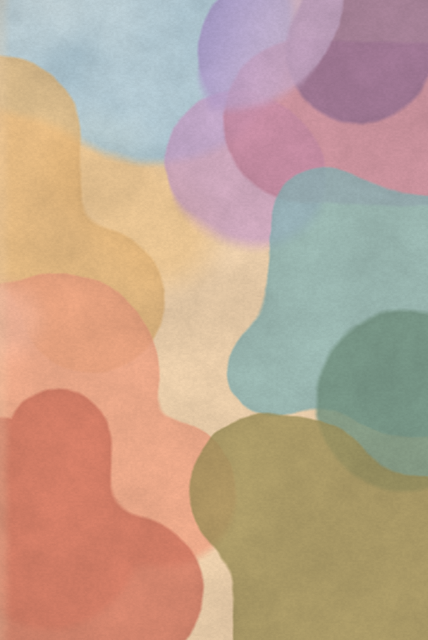
Write a Shadertoy shader that draws this background.

```glsl
// Overlapping watercolour blobs on warm paper. Each blob is a smooth union of
// capsules, laid down as a translucent wash with a wobbling edge; mottled
// pigment and fine paper grain are added with value noise.

const vec2 CANVAS = vec2(512.0, 768.0);   // design units, y runs downwards
const float WOBBLE = 5.0;                 // edge irregularity, design units
const float STAIN = 0.2;                  // how far lower washes show through
const float RIM = 0.035;                  // pigment gathered at the edges
const float MOTTLE = 0.13;
const float GRAIN = 0.075;

const vec3 PAPER    = vec3(0.895, 0.785, 0.650);
const vec3 HONEY    = vec3(0.895, 0.750, 0.550);
const vec3 SKY      = vec3(0.645, 0.745, 0.795);
const vec3 PALE_SKY = vec3(0.730, 0.790, 0.810);
const vec3 ORCHID   = vec3(0.785, 0.640, 0.725);
const vec3 ROSE     = vec3(0.770, 0.550, 0.600);
const vec3 MAUVE    = vec3(0.625, 0.485, 0.575);
const vec3 VIOLET   = vec3(0.680, 0.595, 0.730);
const vec3 LILAC    = vec3(0.790, 0.680, 0.750);
const vec3 TEAL     = vec3(0.585, 0.700, 0.680);
const vec3 SAGE     = vec3(0.490, 0.585, 0.505);
const vec3 AMBER    = vec3(0.870, 0.705, 0.490);
const vec3 CORAL    = vec3(0.905, 0.640, 0.520);
const vec3 BLUSH    = vec3(0.925, 0.725, 0.620);
const vec3 BRICK    = vec3(0.805, 0.490, 0.400);
const vec3 OLIVE    = vec3(0.650, 0.585, 0.385);

float hash(vec2 p) {
    vec3 q = fract(vec3(p.xyx) * 0.1031);
    q += dot(q, q.yzx + 33.33);
    return fract((q.x + q.y) * q.z);
}

float noise(vec2 p) {
    vec2 i = floor(p), f = fract(p);
    f = f * f * (3.0 - 2.0 * f);
    return mix(mix(hash(i), hash(i + vec2(1, 0)), f.x),
               mix(hash(i + vec2(0, 1)), hash(i + vec2(1, 1)), f.x), f.y);
}

float fbm(vec2 p) {
    float sum = 0.0, amp = 0.5;
    for (int i = 0; i < 5; i++) {
        sum += amp * noise(p);
        p = mat2(1.6, 1.2, -1.2, 1.6) * p + 17.0;
        amp *= 0.5;
    }
    return sum;
}

float disc(vec2 p, float x, float y, float r) {
    return length(p - vec2(x, y)) - r;
}

float capsule(vec2 p, vec2 a, vec2 b, float r) {
    vec2 ab = b - a;
    return length(p - a - ab * clamp(dot(p - a, ab) / dot(ab, ab), 0.0, 1.0)) - r;
}

float blend(float a, float b, float k) {
    float h = max(k - abs(a - b), 0.0) / k;
    return min(a, b) - 0.25 * h * h * k;
}

// Lay one wash over the colour below it
void wash(inout vec3 base, float d, vec3 pigment, float opacity, float soft) {
    float cover = 1.0 - smoothstep(-soft, soft, d);
    float rim = RIM * exp(-abs(d + soft) / 5.0) / (1.0 + 0.2 * soft);
    vec3 tint = pigment * mix(vec3(1.0), base / PAPER, STAIN) * (1.0 - rim);
    base = mix(base, tint, cover * opacity);
}

void mainImage(out vec4 fragColor, in vec2 fragCoord) {
    vec2 uv = fragCoord / iResolution.xy;
    vec2 point = vec2(uv.x, 1.0 - uv.y) * CANVAS;
    float cloud = fbm(point / 75.0);
    vec2 p = point + WOBBLE * (vec2(fbm(point / 24.0), fbm(point / 24.0 + 40.0)) - 0.48);
    vec3 col = PAPER;

    // Soft honey wash and sky
    wash(col, capsule(p, vec2(115, 200), vec2(195, 280), 60.0), HONEY, 0.85, 28.0);
    float sky = blend(disc(p, 185.0, 30.0, 165.0), disc(p, 50.0, -10.0, 150.0), 30.0);
    float haze = smoothstep(130.0, 0.0 + 131.0, 0.0) + exp(-length(p / vec2(130, 60)));
    wash(col, sky, mix(SKY, PALE_SKY, clamp(haze + cloud - 0.4, 0.0, 1.0)), 0.97, 9.0);

    // Orchid, rose and violet group, upper right
    float orchid = blend(disc(p, 285.0, 195.0, 87.0), disc(p, 310.0, 215.0, 80.0), 20.0);
    wash(col, orchid, ORCHID, 0.95, mix(2.5, 12.0, smoothstep(215.0, 275.0, p.y)));
    wash(col, capsule(p, vec2(365, 145), vec2(530, 150), 98.0), ROSE, 0.94, 3.0);
    wash(col, capsule(p, vec2(430, 60), vec2(470, -20), 88.0), MAUVE, 0.95, 3.5);
    float violet = max(disc(p, 270.0, -10.0, 141.0), disc(p, 360.0, 70.0, 123.0));
    vec3 violetTone = mix(VIOLET, LILAC, smoothstep(-30.0, 95.0, p.x - 275.0 + 0.35 * p.y));
    wash(col, violet, violetTone, 0.93, mix(2.5, 10.0, smoothstep(70.0, 120.0, p.y)));

    // Teal and sage, right
    float teal = capsule(p, vec2(385, 262), vec2(385, 325), 60.0);
    teal = blend(teal, disc(p, 500.0, 380.0, 145.0), 75.0);
    teal = blend(teal, disc(p, 326.0, 445.0, 54.0), 70.0);
    wash(col, teal, TEAL, 0.96, 2.0);
    wash(col, disc(p, 487.0, 481.0, 109.0), SAGE, 0.92, 4.0);

    // Amber, coral and brick, left
    float amber = capsule(p, vec2(0, 165), vec2(0, 245), 97.0);
    amber = blend(amber, disc(p, 110.0, 360.0, 87.0), 45.0);
    wash(col, amber, AMBER, 0.94, 2.5);
    float coral = blend(disc(p, 70.0, 448.0, 120.0), disc(p, 195.0, 592.0, 88.0), 45.0);
    coral = blend(coral, capsule(p, vec2(0, 450), vec2(60, 650), 105.0), 20.0);
    wash(col, coral, CORAL, 0.94, mix(2.0, 8.0, smoothstep(560.0, 660.0, p.y)));
    wash(col, disc(p, 5.0, 385.0, 42.0), BLUSH, 0.75, 22.0);
    float brick = capsule(p, vec2(70, 530), vec2(70, 640), 63.0);
    brick = blend(brick, disc(p, 151.0, 711.0, 92.0), 45.0);
    brick = min(brick, capsule(p, vec2(0, 600), vec2(0, 790), 100.0));
    wash(col, brick, BRICK, 0.93, 2.5);

    // Olive, lower right
    float olive = capsule(p, vec2(320, 589), vec2(360, 595), 93.0);
    olive = blend(olive, disc(p, 500.0, 720.0, 148.0), 60.0);
    olive = blend(olive, capsule(p, vec2(400, 720), vec2(400, 800), 121.0), 45.0);
    wash(col, olive, OLIVE, 0.95, 2.0);

    // Faded left margin, mottled pigment and paper grain
    col = mix(col, PAPER, 0.25 * (1.0 - smoothstep(0.0, 16.0, p.x)));
    col *= 1.0 + MOTTLE * (cloud - 0.48) + 0.5 * MOTTLE * (fbm(point / 18.0) - 0.48);
    col *= 1.0 + GRAIN * (fbm(point * vec2(0.35, 0.45)) - 0.48);
    fragColor = vec4(clamp(col, 0.0, 1.0), 1.0);
}
```
